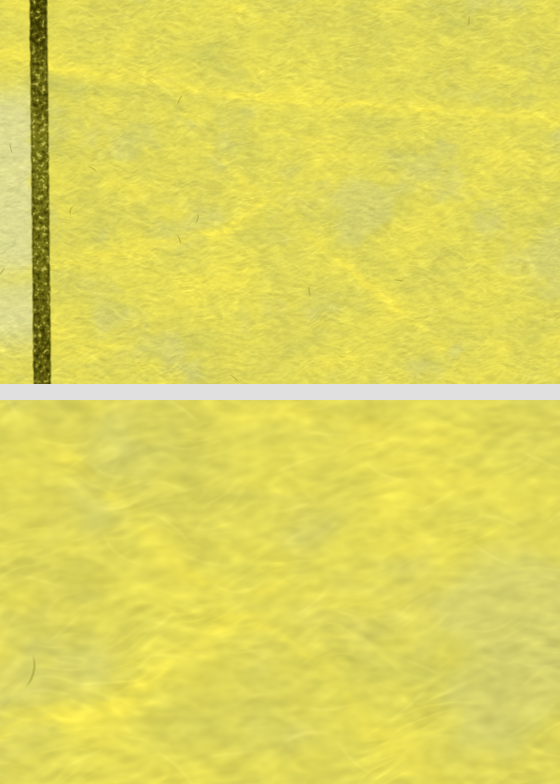
Top: the whole. Bottom: its middle third, enlarged.
A Shadertoy shader for this texture:

```glsl
#define YELLOW vec3(0.918, 0.876, 0.337)
#define SHADE vec3(0.830, 0.812, 0.360)
#define PALE vec3(0.850, 0.840, 0.505)
#define INK vec3(0.230, 0.220, 0.010)
#define INK_WORN vec3(0.480, 0.470, 0.110)
#define INK_FLECK vec3(0.720, 0.700, 0.310)
#define STRIPE_HALF 0.0225
#define CREASE_GAIN 0.95
#define BLOTCH_GAIN 1.15
#define FIBRE_GAIN 0.074

vec2 hash2(vec2 p) {
    vec3 q = fract(p.xyx * vec3(0.1031, 0.1030, 0.0973));
    q += dot(q, q.yzx + 33.33);
    return fract((q.xx + q.yz) * q.zy);
}

float gradientNoise(vec2 p) {
    vec2 i = floor(p), f = p - i;
    vec2 u = f * f * f * (f * (f * 6.0 - 15.0) + 10.0);
    vec2 o = vec2(0.0, 1.0);
    float a = dot(hash2(i) * 2.0 - 1.0, f);
    float b = dot(hash2(i + o.yx) * 2.0 - 1.0, f - o.yx);
    float c = dot(hash2(i + o.xy) * 2.0 - 1.0, f - o.xy);
    float d = dot(hash2(i + 1.0) * 2.0 - 1.0, f - 1.0);
    return mix(mix(a, b, u.x), mix(c, d, u.x), u.y);
}

float fbm(vec2 p) {
    float sum = 0.0, amp = 1.0;
    for (int i = 0; i < 4; i++) {
        sum += amp * gradientNoise(p);
        p = mat2(1.6, 1.2, -1.2, 1.6) * p + 7.3;
        amp *= 0.55;
    }
    return sum;
}

vec2 rotate(vec2 p, float angle) {
    float c = cos(angle), s = sin(angle);
    return vec2(c * p.x + s * p.y, c * p.y - s * p.x);
}

// Ridge along a segment: bright narrow crest on a wider glow
float crease(vec2 p, vec2 a, vec2 b, float width) {
    vec2 ab = b - a;
    float t = clamp(dot(p - a, ab) / dot(ab, ab), 0.0, 1.0);
    float d = length(p - a - ab * t) / width;
    return (0.6 * exp(-d * d) + 0.4 * exp(-7.0 * d * d)) * (1.0 - 0.35 * t);
}

// Matted, mostly level fibres: soft stretched noise plus thin ridged strands
float mattedFibres(vec2 p) {
    float sum = 0.0;
    vec2 bent = p + 0.018 * vec2(gradientNoise(p * 13.0), gradientNoise(p * 15.0 + 40.0));
    for (int i = 0; i < 4; i++) {
        float k = float(i);
        vec2 q = rotate(bent, 0.24 * (k - 1.5)) * vec2(20.0 + 7.0 * k, 62.0 + 22.0 * k);
        float n = gradientNoise(q + 31.0 * k);
        float strand = max(1.0 - 5.0 * abs(gradientNoise(q * 0.8 + 57.0 * k)), 0.0);
        float patchy = smoothstep(-0.15, 0.35, gradientNoise(p * 14.0 + 9.0 * k));
        sum += 0.65 * n + 0.55 * patchy * (strand - 0.4);
    }
    return sum;
}

// Single curved hairs scattered one per cell
float looseHairs(vec2 p, float cell, float density, float slant, float width) {
    vec2 g = p / cell, id = floor(g);
    float cover = 0.0;
    for (int y = -1; y <= 1; y++)
    for (int x = -1; x <= 1; x++) {
        vec2 c = id + vec2(x, y);
        vec2 r = hash2(c + 17.0), s = hash2(c + 91.0);
        vec2 q = rotate(g - c - r, (s.x - 0.5) * slant) * cell;
        float bend = (s.y - 0.5) * 1.3 / cell;
        float d = abs(q.y - bend * q.x * q.x);
        float body = 1.0 - smoothstep(0.0, width + 0.7 / iResolution.y, d);
        float span = 1.0 - smoothstep(0.2, 0.6, abs(q.x) / cell);
        cover = max(cover, body * span * step(hash2(c + 5.0).x, density));
    }
    return cover;
}

void mainImage(out vec4 fragColor, in vec2 fragCoord) {
    vec2 p = fragCoord / iResolution.y;
    float px = 1.0 / iResolution.y;

    // Folds in the sheet, frayed into strands
    vec2 w = p + 0.017 * vec2(fbm(p * 8.0), fbm(p * 8.0 + 20.0));
    float folds = crease(w, vec2(0.00, 0.86), vec2(0.57, 0.755), 0.030);
    folds = max(folds, crease(w, vec2(0.55, 0.755), vec2(1.46, 0.69), 0.027));
    folds = max(folds, crease(w, vec2(0.59, 0.40), vec2(0.00, 0.28), 0.026));
    folds = max(folds, 0.8 * crease(w, vec2(0.59, 0.40), vec2(0.73, 0.52), 0.020));
    folds = max(folds, 0.6 * crease(w, vec2(0.55, 0.61), vec2(0.91, 0.30), 0.018));
    folds = max(folds, 0.9 * crease(w, vec2(0.90, 0.31), vec2(1.16, 0.09), 0.016));
    folds *= clamp(0.85 + 1.2 * fbm(w * vec2(9.0, 45.0)), 0.2, 1.3);

    // Cloudy pulp, with a shadow under the upper fold
    float clouds = fbm(p * vec2(4.5, 6.0) + 3.0);
    float wisps = fbm(p * vec2(10.0, 24.0) + 11.0);
    float foldShadow = crease(w, vec2(0.08, 0.79), vec2(0.75, 0.70), 0.035);
    float tone = 0.52 + BLOTCH_GAIN * (0.8 * clouds + 0.5 * wisps) * (1.0 - 0.5 * folds);
    tone += CREASE_GAIN * folds - 0.6 * foldShadow;
    vec3 col = mix(SHADE, YELLOW, clamp(tone, -0.5, 1.4));
    float thin = smoothstep(0.1, 0.6, fbm(p * 5.0 + 60.0) - 0.7 * clouds);
    col = mix(col, PALE * 0.98, 0.5 * thin * clamp(1.0 - folds, 0.0, 1.0));

    // Faded margin beside the stripe
    float axis = mix(0.110, 0.100, p.y);
    float margin = 1.0 - smoothstep(axis - 0.04, axis + 0.02, p.x + 0.03 * wisps);
    margin *= smoothstep(0.03, 0.18, p.y) * (1.0 - smoothstep(0.70, 0.82, p.y));
    margin *= 1.0 - 0.7 * crease(p, vec2(0.2, 0.29), vec2(0.0, 0.27), 0.05);
    col = mix(col, PALE + vec3(0.01, 0.02, 0.09), margin * 0.85);

    // Fibres, pale and dark hairs
    col *= 1.0 + FIBRE_GAIN * mattedFibres(p) + 0.045 * gradientNoise(p * vec2(95.0, 150.0));
    float hairs = looseHairs(p, 0.045, 0.5, 1.6, 0.0022);
    col += hairs * vec3(0.026, 0.025, 0.026);
    col = mix(col, INK_WORN, 0.35 * looseHairs(p + 8.0, 0.028, 0.003, 5.0, 0.0014));

    // Printed stripe, worn into flecks
    float edge = abs(p.x - axis + 0.0025 * gradientNoise(p * 55.0)) - STRIPE_HALF;
    float wear = 0.78 + 0.9 * gradientNoise(vec2(2.3, p.y * 8.0));
    wear -= 0.3 * smoothstep(0.78, 0.92, p.y);
    float grain = gradientNoise(p * 75.0) + 0.6 * gradientNoise(p * 140.0 + 9.0);
    vec3 ink = mix(INK, INK_WORN, clamp(wear + 1.2 * grain, 0.0, 1.0));
    ink = mix(ink, INK_FLECK, smoothstep(0.14, 0.55, grain + 0.3 * (wear - 0.75)));
    ink = mix(ink, INK, 0.35 * smoothstep(-0.007, -0.001, edge));
    col = mix(col, ink, 1.0 - smoothstep(-1.4 * px, 1.6 * px, edge));

    fragColor = vec4(clamp(col, 0.0, 1.0), 1.0);
}
```
